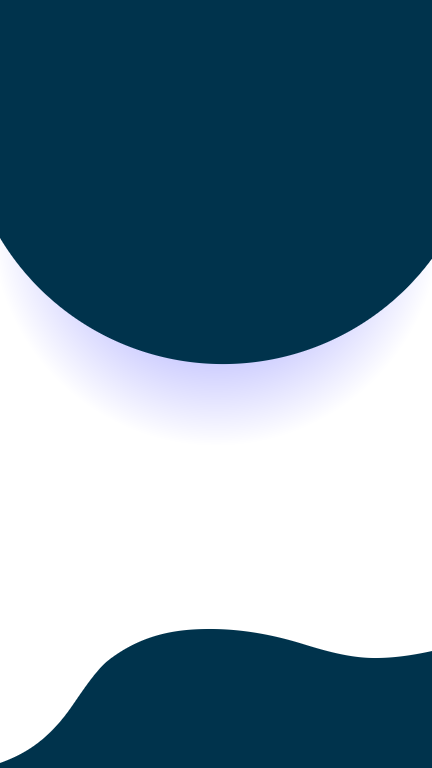
Write a Shadertoy shader that draws this background.

```glsl
// A dark disc hangs from the top over a soft lavender glow, above a dark wave.
// The disc is a distance function, the glow a linear radial fade, and the
// wave a smooth chain of cubic Hermite spans. Canvas width is one unit.

const vec2 CANVAS = vec2(1.0, 16.0 / 9.0);

const vec3 NAVY = vec3(0.0, 0.2, 0.3);
const vec3 PAPER = vec3(1.0);
const vec3 GLOW_CORE = vec3(0.49, 0.49, 1.0);

const vec2 DISC_CENTER = vec2(0.516, 1.537);
const float DISC_RADIUS = 0.602;
const vec2 GLOW_CENTER = vec2(0.5, 1.266);
const float GLOW_RADIUS = 0.521;

// Wave knots: position, height, slope
const int KNOT_COUNT = 7;
const vec3 KNOTS[KNOT_COUNT] = vec3[KNOT_COUNT](
    vec3(0.0, 0.0116, 0.36),
    vec3(0.1667, 0.1435, 1.45),
    vec3(0.2546, 0.2523, 0.75),
    vec3(0.4861, 0.3218, 0.0),
    vec3(0.7014, 0.287, -0.31),
    vec3(0.868, 0.2546, 0.0),
    vec3(1.0, 0.2708, 0.22));

// Height and slope of a cubic span between two knots
vec2 hermite(vec3 a, vec3 b, float x) {
    float width = b.x - a.x;
    float t = (x - a.x) / width;
    float rise = b.y - a.y;
    float m0 = a.z * width;
    float m1 = b.z * width;
    float c2 = 3.0 * rise - 2.0 * m0 - m1;
    float c3 = m0 + m1 - 2.0 * rise;
    float height = a.y + t * (m0 + t * (c2 + t * c3));
    float slope = (m0 + t * (2.0 * c2 + 3.0 * t * c3)) / width;
    return vec2(height, slope);
}

// Approximate signed distance to the wave, negative below its crest
float waveDistance(vec2 p) {
    vec2 crest = vec2(0.0);
    for (int i = 0; i < KNOT_COUNT - 1; i++) {
        if (p.x >= KNOTS[i].x) crest = hermite(KNOTS[i], KNOTS[i + 1], p.x);
    }
    return (p.y - crest.x) / sqrt(1.0 + crest.y * crest.y);
}

// Antialiased coverage of a shape from its signed distance
float coverage(float dist, float pixel) {
    return clamp(0.5 - dist / pixel, 0.0, 1.0);
}

void mainImage(out vec4 fragColor, in vec2 fragCoord) {
    vec2 p = fragCoord / iResolution.xy * CANVAS;
    float pixel = CANVAS.y / iResolution.y;

    // Glow on paper
    float fade = clamp(length(p - GLOW_CENTER) / GLOW_RADIUS, 0.0, 1.0);
    vec3 color = mix(GLOW_CORE, PAPER, fade);

    // Disc and wave
    float disc = length(p - DISC_CENTER) - DISC_RADIUS;
    float shape = min(disc, waveDistance(p));
    color = mix(color, NAVY, coverage(shape, pixel));

    fragColor = vec4(color, 1.0);
}
```
